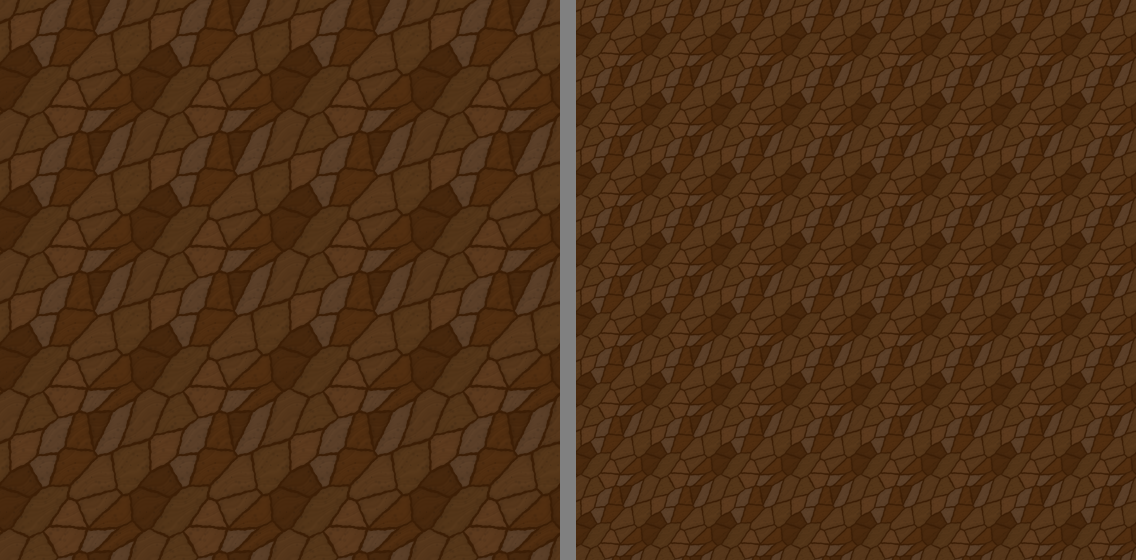
Left, the tile; right, the same tile 2 across and 2 down.
Write a WebGL 2 fragment shader that draws this pattern.

```glsl
#version 300 es
precision highp float;

#define REPEATS 4.0
#define GRID vec2(5.0, 4.0)
#define JITTER 0.92
#define SLANT 0.76
#define SQUEEZE 0.58
#define JOINT_HALF_WIDTH 0.0085
#define WOBBLE 0.0022
#define GRAIN 0.014
#define SPECK_GRID 26.0
#define SPECK_DEPTH 0.13
#define SEED 7u

uniform vec2 u_resolution;
out vec4 fragColor;

const float TAU = 6.2831853;
const vec3 JOINT_COLOR = vec3(0.23, 0.115, 0.02);
const vec3 STONE_COLORS[6] = vec3[6](
    vec3(0.340, 0.215, 0.105),   // brown
    vec3(0.280, 0.155, 0.050),   // dark
    vec3(0.365, 0.228, 0.115),   // tan
    vec3(0.318, 0.178, 0.060),   // rust
    vec3(0.332, 0.210, 0.095),   // umber
    vec3(0.355, 0.245, 0.155));  // grey

// Hash of a cell, wrapped to the size of its grid
vec2 hash2(vec2 cell, vec2 grid, uint salt) {
    uvec2 c = uvec2(mod(cell, grid) + 0.5);
    uint h = c.x * 1597334673u ^ c.y * 3812015801u ^ (salt + SEED) * 2798796415u;
    h = (h ^ (h >> 16)) * 2146121005u;
    h = (h ^ (h >> 15)) * 2221713035u;
    h ^= h >> 16;
    return vec2(h & 65535u, h >> 16) / 65535.0;
}

vec2 stoneSeed(vec2 cell) {
    return (cell + 0.5 + JITTER * (hash2(cell, GRID, 0u) - 0.5)) / GRID;
}

// Slanted Voronoi: returns the distance to the joint, and the stone's cell
float stones(vec2 p, out vec2 stone) {
    float c = cos(SLANT), s = sin(SLANT);
    mat2 metric = mat2(c * SQUEEZE, -s, s * SQUEEZE, c);
    vec2 home = floor(p * GRID), nearest = vec2(0.0);
    float best = 1e3;
    for (int y = -2; y <= 2; y++)
    for (int x = -2; x <= 2; x++) {
        vec2 cell = home + vec2(x, y);
        vec2 d = metric * (stoneSeed(cell) - p);
        if (dot(d, d) < best) {
            best = dot(d, d);
            nearest = d;
            stone = cell;
        }
    }
    float edge = 1e3;
    for (int y = -3; y <= 3; y++)
    for (int x = -3; x <= 3; x++) {
        if (x == 0 && y == 0) continue;
        vec2 d = metric * (stoneSeed(stone + vec2(x, y)) - p);
        vec2 n = normalize(d - nearest);
        edge = min(edge, dot(0.5 * (d + nearest), n) / length(n * metric));
    }
    return edge;
}

// Rough outline from layered sines with whole frequencies
vec2 wobble(vec2 p) {
    vec2 w = 2.5 * sin(TAU * vec2(2.0 * p.y + p.x, 2.0 * p.x - p.y));
    w += sin(TAU * vec2(13.0 * p.y - 4.0 * p.x, 11.0 * p.x + 5.0 * p.y));
    w += 0.6 * sin(TAU * vec2(29.0 * p.y + 17.0 * p.x, 31.0 * p.x - 19.0 * p.y));
    return WOBBLE * w;
}

// Slanted streaks
float grain(vec2 p) {
    float across = p.x - 2.0 * p.y, sum = 0.0;
    float bend = 1.6 * sin(TAU * (p.x + 3.0 * p.y)) + 1.1 * sin(TAU * (5.0 * p.x - 2.0 * p.y));
    for (float i = 1.0; i < 5.0; i++)
        sum += sin(TAU * (floor(5.7 * i) * across + i * p.y) + bend * i + 2.4 * i) / sqrt(i);
    return 0.4 * sum;
}

// Small worn pits: cellular noise of uneven strength
float specks(vec2 p) {
    vec2 g = p * SPECK_GRID, home = floor(g);
    float pit = 0.0;
    for (int y = -1; y <= 1; y++)
    for (int x = -1; x <= 1; x++) {
        vec2 cell = home + vec2(x, y);
        vec2 look = hash2(cell, vec2(SPECK_GRID), 2u);
        float d = length(g - cell - hash2(cell, vec2(SPECK_GRID), 1u));
        pit = max(pit, look.x * look.x * (1.0 - smoothstep(0.05, 0.2 + 0.35 * look.y, d)));
    }
    return pit;
}

void main() {
    vec2 p = gl_FragCoord.xy / u_resolution * REPEATS;
    float pixel = REPEATS / min(u_resolution.x, u_resolution.y);

    vec2 stone;
    float edge = stones(p + wobble(p), stone);

    // Stone tint, spread evenly over the cells
    vec2 id = mod(stone, GRID);
    float pick = fract((id.x + GRID.x * id.y) * 0.618034 + 0.1);
    vec3 color = STONE_COLORS[min(int(pick * 6.0), 5)];
    color *= 0.98 + 0.04 * hash2(stone, GRID, 3u).x;

    // Wear and soft shade along the rim
    color += GRAIN * grain(p) * vec3(1.0, 0.8, 0.6);
    color *= 1.0 - SPECK_DEPTH * specks(p);
    color *= mix(0.93, 1.0, smoothstep(0.0, 0.05, edge));

    // Joints of uneven width
    float width = JOINT_HALF_WIDTH * (1.0 + 0.22 * sin(TAU * (3.0 * p.x + 2.0 * p.y)) * sin(TAU * (2.0 * p.x - 4.0 * p.y)));
    float soft = max(0.0035, 0.75 * pixel);
    color = mix(JOINT_COLOR, color, smoothstep(width - soft, width + soft, edge));

    fragColor = vec4(color, 1.0);
}
```
